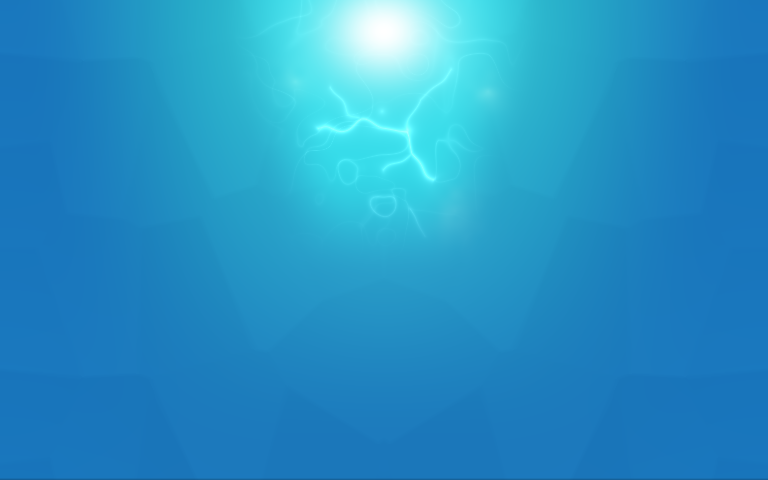
Give the GLSL for this background, as a Shadertoy shader.

```glsl
float hash(vec2 p) {
    vec3 q = fract(vec3(p.xyx) * 0.1031);
    q += dot(q, q.yzx + 33.33);
    return fract((q.x + q.y) * q.z);
}

float noise(vec2 p) {
    vec2 cell = floor(p), f = fract(p);
    f = f * f * (3.0 - 2.0 * f);
    return mix(mix(hash(cell), hash(cell + vec2(1, 0)), f.x),
               mix(hash(cell + vec2(0, 1)), hash(cell + vec2(1, 1)), f.x), f.y);
}

float segmentDistance(vec2 p, vec2 a, vec2 b) {
    vec2 ab = b - a;
    return length(p - a - ab * clamp(dot(p - a, ab) / dot(ab, ab), 0.0, 1.0));
}

// Shade of the nearest cell, mirrored in x and repeating in y
float facets(vec2 p) {
    vec2 q = vec2(abs(p.x), p.y) * 4.55;
    vec2 base = floor(q);
    float nearest = 9.0, second = 9.0, shade = 0.0, secondShade = 0.0;
    for (int j = -1; j <= 1; j++)
    for (int i = -1; i <= 1; i++) {
        vec2 cell = base + vec2(i, j);
        vec2 id = vec2(cell.x, mod(cell.y, 3.0)) + 7.0;
        vec2 offset = cell + vec2(hash(id), hash(id + 31.0)) - q;
        float d = length(offset);
        float s = hash(id + 67.0) - 0.5 + 0.5 * offset.y;
        if (d < nearest) {
            second = nearest; secondShade = shade;
            nearest = d; shade = s;
        } else if (d < second) {
            second = d; secondShade = s;
        }
    }
    return mix(0.5 * (shade + secondShade), shade, smoothstep(0.0, 0.04, second - nearest));
}

// Bright branching threads with soft halos
float filaments(vec2 p) {
    vec2 w = p + 0.022 * (vec2(noise(p * 24.0), noise(p * 24.0 + 40.0)) - 0.5);
    vec4 threads[9] = vec4[9](
        vec4(-0.135, 0.727, -0.054, 0.742), vec4(-0.054, 0.742, 0.05, 0.729),
        vec4(0.05, 0.729, 0.056, 0.688), vec4(0.056, 0.688, 0.113, 0.625),
        vec4(0.05, 0.729, 0.075, 0.796), vec4(0.075, 0.796, 0.135, 0.86),
        vec4(0.056, 0.688, 0.0, 0.65), vec4(-0.054, 0.742, -0.115, 0.82),
        vec4(0.058, 0.56, 0.085, 0.5));
    float light = 0.0;
    for (int i = 0; i < 9; i++) {
        float d = segmentDistance(w, threads[i].xy, threads[i].zw);
        float strength = i < 4 ? 0.36 : 0.2;
        light = max(light, strength * (exp(-d * 330.0) + 0.35 * exp(-d * 80.0)));
    }
    float loopDistance = abs(length((w - vec2(-0.002, 0.577)) * vec2(1.0, 1.3)) - 0.03);
    light = max(light, 0.2 * exp(-loopDistance * 260.0));

    // Faint web between the main threads
    vec2 q = p * 9.0 + 1.6 * vec2(noise(p * 14.0), noise(p * 14.0 + 19.0));
    float ridge = abs(noise(q) - 0.5);
    float ridge2 = abs(noise(q * 1.5 + 51.0) - 0.5);
    light += 0.12 * exp(-ridge * 35.0) * noise(p * 11.0 + 5.0);
    light += 0.12 * exp(-ridge2 * 35.0) * noise(p * 13.0 + 8.0);

    // Sparkles where threads meet
    light += 0.4 * exp(-length(p - vec2(0.05, 0.729)) * 120.0);
    light += 0.25 * exp(-length(p - vec2(-0.004, 0.768)) * 130.0);
    return light;
}

void mainImage(out vec4 fragColor, in vec2 fragCoord) {
    vec2 p = (fragCoord - vec2(0.5 * iResolution.x, 0.0)) / iResolution.y;
    float side = abs(p.x);

    // Deep water with a broad teal light from above
    vec3 color = mix(vec3(0.105, 0.465, 0.73), vec3(0.1, 0.47, 0.745), smoothstep(0.3, 0.8, side));
    float spread = smoothstep(0.78, 0.25, side / mix(0.8, 1.0, p.y));
    color = mix(color, vec3(0.16, 0.72, 0.8), spread * smoothstep(0.0, 1.0, p.y));
    float haze = exp(-p.x * p.x / 0.06) * smoothstep(0.08, 0.62, p.y);
    color = mix(color, vec3(0.24, 0.74, 0.86), 0.42 * haze);

    color += vec3(0.012, 0.022, 0.02) * facets(p);

    // Bright shaft narrowing downwards
    float halfWidth = mix(0.15, 0.255, smoothstep(0.45, 1.0, p.y));
    float shaft = smoothstep(halfWidth + 0.09, halfWidth - 0.1, side) * smoothstep(0.42, 0.68, p.y);
    color = mix(color, vec3(0.2, 0.87, 0.92), 0.92 * shaft);
    color += vec3(0.75, 0.6, 0.55) * filaments(p) * shaft;

    // Pale patches drifting at the shaft's rim
    float patches = exp(-length((p - vec2(0.148, 0.56)) * vec2(1.0, 0.8)) * 38.0)
                  + exp(-length(p - vec2(0.217, 0.81)) * 45.0)
                  + exp(-length(p - vec2(-0.185, 0.83)) * 45.0);
    color += vec3(0.16, 0.06, 0.03) * patches * (0.5 + noise(p * 40.0));

    // White source and its cyan halo
    vec2 source = (p - vec2(0.0, 0.935)) * vec2(0.85, 1.0);
    float r2 = dot(source, source);
    color = mix(color, vec3(0.48, 0.96, 0.97), 0.75 * exp(-r2 / 0.026));
    color = mix(color, vec3(1.0), exp(-r2 / 0.0085));

    // Thin dark rim at the bottom
    color *= 1.0 - 0.2 * smoothstep(0.005, 0.0, p.y);
    fragColor = vec4(clamp(color, 0.0, 1.0), 1.0);
}
```
